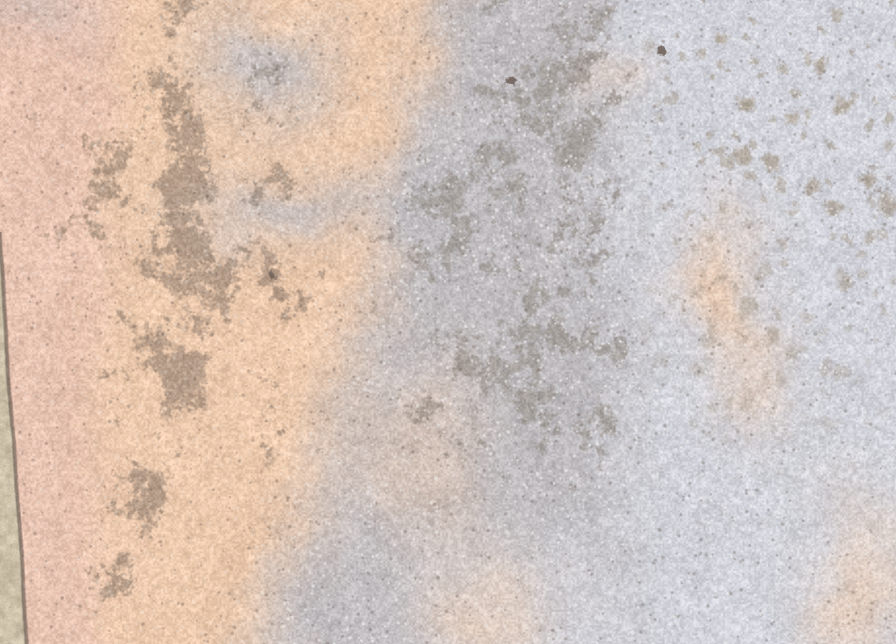
A Shadertoy shader for this texture:

```glsl
// Weathered stone slab: peach and blue-grey patches, dark mottled stains, lichen spots and glints.

const vec3 PEACH = vec3(0.925, 0.790, 0.680);
const vec3 PINK = vec3(0.905, 0.765, 0.695);
const vec3 GREY = vec3(0.755, 0.742, 0.755);
const vec3 PALE_BLUE = vec3(0.822, 0.826, 0.856);
const vec3 WARM_STAIN = vec3(0.690, 0.595, 0.520);
const vec3 COOL_STAIN = vec3(0.645, 0.620, 0.605);
const vec3 LICHEN = vec3(0.660, 0.610, 0.545);
const vec3 MORTAR = vec3(0.800, 0.750, 0.660);
const vec3 PIT = vec3(0.420, 0.360, 0.330);

vec3 hash3(vec2 p) {
    vec3 q = fract(vec3(p.xyx) * vec3(0.1031, 0.1030, 0.0973));
    q += dot(q, q.yxz + 33.33);
    return fract((q.xxy + q.yzz) * q.zyx);
}

float valueNoise(vec2 p) {
    vec2 i = floor(p), f = fract(p);
    f = f * f * (3.0 - 2.0 * f);
    float low = mix(hash3(i).x, hash3(i + vec2(1, 0)).x, f.x);
    float high = mix(hash3(i + vec2(0, 1)).x, hash3(i + vec2(1, 1)).x, f.x);
    return mix(low, high, f.y);
}

// Layered noise around 0.5; a gain near 1 keeps the fine layers strong.
float layers(vec2 p, float gain) {
    float sum = 0.0, total = 0.0, amp = 1.0;
    for (int k = 0; k < 5; k++) {
        sum += amp * valueNoise(p);
        total += amp;
        amp *= gain;
        p = mat2(1.6, 1.2, -1.2, 1.6) * p + 17.3;
    }
    return sum / total;
}

// Cellular dots: a share of the cells holds one dot of random size.
float scatter(vec2 p, float share, float radius, float softness, float seed) {
    vec2 cell = floor(p);
    float cover = 0.0;
    for (int y = -1; y <= 1; y++)
    for (int x = -1; x <= 1; x++) {
        vec2 id = cell + vec2(x, y);
        vec3 h = hash3(id + seed);
        float size = radius * mix(0.4, 1.0, hash3(id + seed + 71.0).y);
        float dist = length(p - id - h.xy);
        float dot_ = 1.0 - smoothstep(size - softness, size + softness, dist);
        cover = max(cover, dot_ * step(h.z, share));
    }
    return cover;
}

float patchAt(vec2 p, vec2 center, vec2 radius) {
    vec2 q = (p - center) / radius;
    return exp(-dot(q, q));
}

float streak(vec2 p, vec2 a, vec2 b, float width) {
    vec2 d = b - a;
    float t = clamp(dot(p - a, d) / dot(d, d), 0.0, 1.0);
    float r = length(p - a - t * d) / width;
    return exp(-r * r);
}

float warmth(vec2 p) {
    float border = mix(0.42, 0.69, p.y);
    float w = 1.0 - smoothstep(border - 0.09, border + 0.09, p.x);
    w -= 0.85 * patchAt(p, vec2(0.41, 0.91), vec2(0.10, 0.08));
    w -= 0.75 * patchAt(p, vec2(0.46, 0.68), vec2(0.15, 0.06));
    w -= 0.40 * patchAt(p, vec2(0.04, 0.99), vec2(0.08, 0.05));
    w += 0.80 * patchAt(p, vec2(1.11, 0.56), vec2(0.07, 0.10));
    w += 0.40 * patchAt(p, vec2(1.17, 0.40), vec2(0.06, 0.09));
    w += 0.60 * patchAt(p, vec2(1.33, 0.06), vec2(0.07, 0.14));
    w += 0.55 * patchAt(p, vec2(0.75, 0.06), vec2(0.10, 0.10));
    w += 0.45 * patchAt(p, vec2(0.64, 0.30), vec2(0.10, 0.12));
    w += 0.30 * patchAt(p, vec2(0.96, 0.87), vec2(0.04, 0.05));
    return clamp(w, 0.0, 1.0);
}

float stainDensity(vec2 p) {
    float band = smoothstep(0.52, 0.76, p.x) * (1.0 - smoothstep(0.92, 0.99, p.x));
    float d = 0.72 * band * smoothstep(0.14, 0.36, p.y);
    d += 0.68 * patchAt(p, vec2(0.29, 0.67), vec2(0.25, 0.32));
    d += 0.45 * streak(p, vec2(0.24, 1.0), vec2(0.31, 0.52), 0.05);
    d += 0.65 * streak(p, vec2(0.29, 0.46), vec2(0.18, 0.08), 0.035);
    d -= 0.60 * patchAt(p, vec2(0.61, 0.89), vec2(0.12, 0.13));
    return clamp(d, 0.0, 1.0) * smoothstep(0.09, 0.15, p.x);
}

void mainImage(out vec4 fragColor, in vec2 fragCoord) {
    vec2 p = fragCoord / iResolution.y;
    vec2 warp = vec2(layers(p * 7.0, 0.6), layers(p * 7.0 + 40.0, 0.6)) - 0.5;
    vec2 w = p + 0.16 * warp;

    // Broad colour fields
    float pale = max(smoothstep(0.88, 1.02, w.x), 0.75 * (1.0 - smoothstep(0.08, 0.26, w.y)) * smoothstep(0.5, 0.8, w.x));
    float warm = warmth(w);
    vec3 peach = mix(PINK, PEACH, smoothstep(0.10, 0.22, w.x));
    vec3 color = mix(mix(GREY, PALE_BLUE, pale), peach, warm);
    color += 0.10 * (layers(p * 22.0 + 9.0, 0.8) - 0.5);

    // Crumbly stains and lichen
    float mottle = layers(p * 17.0 + 60.0, 0.8);
    float cut = mix(0.76, 0.40, stainDensity(p + 0.08 * warp));
    float stain = smoothstep(cut - 0.03, cut + 0.12, mottle);
    color = mix(color, mix(COOL_STAIN, WARM_STAIN, warm), 0.9 * stain);
    vec2 ragged = p + 0.035 * (vec2(mottle, layers(p * 30.0, 0.8)) - 0.5);
    float field = smoothstep(0.95, 1.08, p.x) * smoothstep(0.0, 0.9, p.y);
    float spots = max(scatter(ragged * 17.0, 0.30, 0.26, 0.10, 5.0), 0.7 * scatter(ragged * 38.0, 0.35, 0.34, 0.12, 23.0));
    color = mix(color, LICHEN, 0.75 * field * spots);

    // Grain, pits and glints
    color += 0.11 * (valueNoise(p * 330.0) - 0.5) + 0.07 * (valueNoise(p * 150.0) - 0.5);
    color = mix(color, PIT, 0.35 * scatter(p * 85.0, 0.12, 0.24, 0.14, 31.0));
    color = mix(color, PIT, 0.85 * scatter(ragged * 5.0, 0.09, 0.045, 0.015, 47.0));
    float glint = max(scatter(p * 120.0, 0.16, 0.30, 0.20, 11.0), scatter(p * 50.0, 0.08, 0.15, 0.08, 83.0));
    color = mix(color, vec3(0.95), 0.6 * glint * mix(1.0, 0.4, warm));

    // Mortar joint along the lower left edge
    float edge = 0.042 * (1.0 - p.y / 0.62) + 0.006 * warp.x;
    vec3 joint = MORTAR + 0.30 * (layers(p * 60.0, 0.8) - 0.5);
    color = mix(color, joint, 1.0 - smoothstep(edge - 0.003, edge + 0.002, p.x));
    color *= 1.0 - 0.35 * (1.0 - smoothstep(0.001, 0.005, abs(p.x - edge))) * step(p.y, 0.64);

    fragColor = vec4(clamp(color, 0.0, 1.0), 1.0);
}
```
